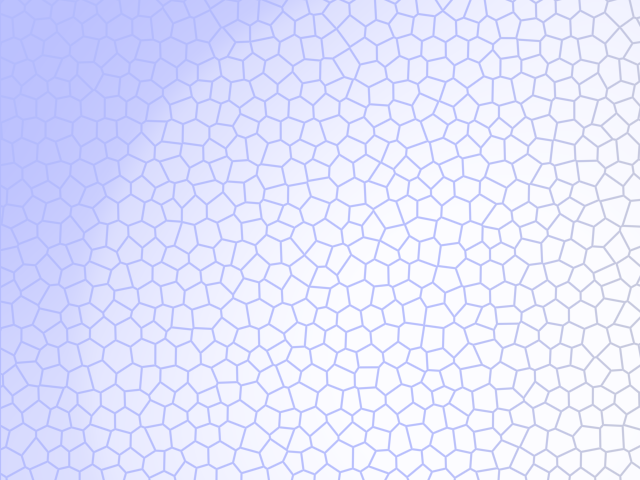
Reproduce this pattern procedurally as a WebGL 1 fragment shader.

```glsl
precision highp float;

// Soft blue-violet wash fading to white, covered by a mosaic of rounded cells.
// The cells are a Voronoi diagram of jittered hexagonal sites, outlined by
// their exact border distance; the wash grows with distance from a bright spot.

uniform vec2 u_resolution;

const float CELL_SIZE = 0.0486;
const float ROW_STEP = 0.88;
const float JITTER = 0.52;
const float LINE_HALF_WIDTH = 0.0022;

vec2 hash2(vec2 p) {
    vec2 q = vec2(dot(p, vec2(127.1, 311.7)), dot(p, vec2(269.5, 183.3)));
    return fract(sin(q) * 43758.5453);
}

// Site of one cell: odd rows are shifted by half a cell
vec2 cellSite(vec2 cell, float jitter) {
    vec2 center = vec2(cell.x + 0.5 * mod(cell.y, 2.0), cell.y * ROW_STEP);
    return center + (hash2(cell) - 0.5) * jitter;
}

// Distance to the nearest border between two cells, in cell units
float borderDistance(vec2 p, float jitter) {
    vec2 home = floor(vec2(p.x, p.y / ROW_STEP));
    vec2 nearestCell = home;
    vec2 toNearest = vec2(0.0);
    float best = 100.0;
    for (int j = -2; j <= 2; j++) {
        for (int i = -2; i <= 2; i++) {
            vec2 cell = home + vec2(float(i), float(j));
            vec2 toSite = cellSite(cell, jitter) - p;
            float d = dot(toSite, toSite);
            if (d < best) {
                best = d;
                nearestCell = cell;
                toNearest = toSite;
            }
        }
    }

    float border = 10.0;
    for (int j = -2; j <= 2; j++) {
        for (int i = -2; i <= 2; i++) {
            if (i == 0 && j == 0) continue;
            vec2 cell = nearestCell + vec2(float(i), float(j));
            vec2 toSite = cellSite(cell, jitter) - p;
            vec2 across = normalize(toSite - toNearest);
            border = min(border, dot(0.5 * (toSite + toNearest), across));
        }
    }
    return border;
}

// Strength of the wash: strongest at the upper left, with a faint arc edge
float washAmount(vec2 p, vec2 brightSpot) {
    float d = distance(p, brightSpot);
    float broad = smoothstep(0.2, 1.15, d);
    float arc = smoothstep(0.77, 0.85, d);
    float rise = mix(0.6, 1.0, smoothstep(0.0, 0.7, p.y));
    float fadeRight = 1.0 - 0.7 * smoothstep(0.5, 1.3, p.x);
    return (0.82 * broad + 0.18 * arc) * rise * fadeRight;
}

vec3 washColor(float amount) {
    vec3 paper = vec3(0.99, 0.99, 1.0);
    vec3 violet = vec3(0.735, 0.755, 0.995);
    return mix(paper, violet, amount);
}

// Outlines turn from blue to grey toward the lower right
vec3 outlineColor(vec2 p) {
    vec3 blue = vec3(0.70, 0.73, 0.99);
    vec3 grey = vec3(0.76, 0.77, 0.86);
    return mix(blue, grey, smoothstep(0.85, 1.3, p.x - 0.1 * p.y));
}

float stroke(float d, float halfWidth, float blur) {
    return 1.0 - smoothstep(halfWidth - blur, halfWidth + blur, d);
}

void main() {
    vec2 p = gl_FragCoord.xy / u_resolution.y;
    float blur = 0.75 / u_resolution.y;

    // Background wash
    vec3 color = washColor(washAmount(p, vec2(0.98, 0.27)));

    // Cell outlines and the strip along the left side
    float border = borderDistance(p / CELL_SIZE, JITTER) * CELL_SIZE;
    float outline = stroke(border, LINE_HALF_WIDTH, blur);
    outline = max(outline, stroke(p.x, LINE_HALF_WIDTH, blur));
    color = mix(color, outlineColor(p), outline * 0.92);

    gl_FragColor = vec4(color, 1.0);
}
```
